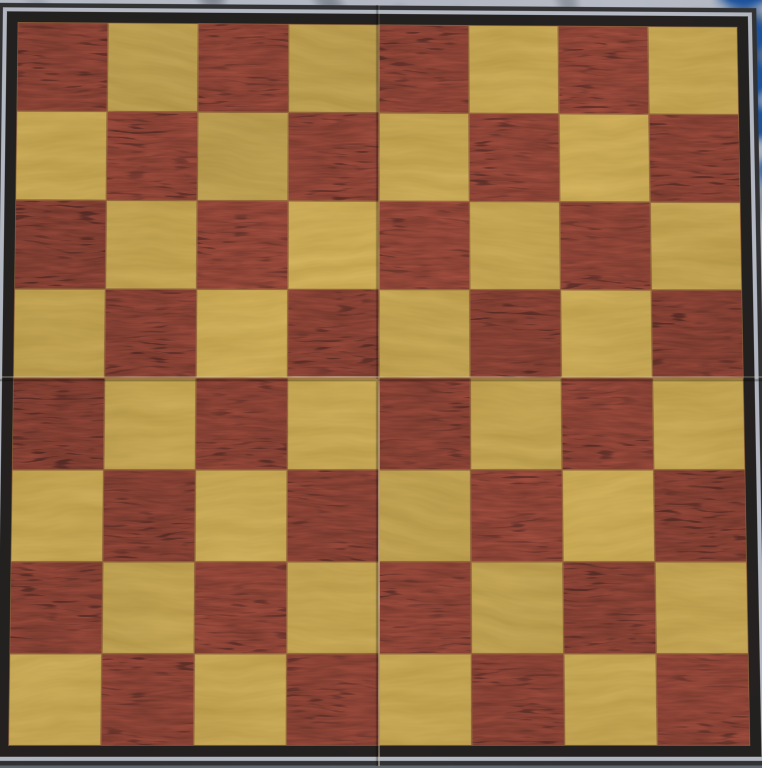
Give the GLSL for this pattern, as a Shadertoy shader.

```glsl
// A folding wooden game board: 8 x 8 checkered squares inside a black frame
// with a pale pinstripe. Four panels are mapped to square units, then each
// square gets its own wood grain from stretched gradient noise.

const vec3 MAPLE = vec3(0.76, 0.64, 0.32);
const vec3 MAHOGANY = vec3(0.52, 0.25, 0.20);
const vec3 PORE = vec3(0.27, 0.14, 0.13);
const vec3 SEAM = vec3(0.50, 0.33, 0.20);
const vec3 INK = vec3(0.14, 0.13, 0.125);
const vec3 SILVER = vec3(0.71, 0.73, 0.77);
const vec3 SLATE = vec3(0.38, 0.41, 0.45);
const vec3 BLUE = vec3(0.12, 0.33, 0.62);
const vec2 FOLD = vec2(0.4974, 0.492);

float hash(vec2 p) {
    p = fract(p * vec2(0.1031, 0.1137));
    p += dot(p, p.yx + 33.33);
    return fract((p.x + p.y) * p.x * 17.0);
}

float cornerSlope(vec2 corner, vec2 offset) {
    float angle = 6.2832 * hash(corner);
    return dot(vec2(cos(angle), sin(angle)), offset);
}

float gradientNoise(vec2 p) {
    vec2 i = floor(p), f = p - i;
    vec2 u = f * f * f * (f * (f * 6.0 - 15.0) + 10.0);
    vec2 e = vec2(1.0, 0.0);
    float low = mix(cornerSlope(i, f), cornerSlope(i + e, f - e), u.x);
    float high = mix(cornerSlope(i + e.yx, f - e.yx),
                     cornerSlope(i + 1.0, f - 1.0), u.x);
    return mix(low, high, u.y);
}

// Canvas position (y down) to squares, 0..8 across the playing field
vec2 boardSpace(vec2 p) {
    vec2 start = vec2(mix(0.0236, 0.0105, p.y), mix(0.0286, 0.0352, p.x));
    vec2 end = vec2(mix(0.967, 0.985, p.y), 0.971);
    vec2 nearSide = (p - start) / (FOLD - start);
    vec2 farSide = 1.0 + (p - FOLD) / (end - FOLD);
    return 4.0 * mix(nearSide, farSide, step(FOLD, p));
}

vec3 darkWood(vec2 q) {
    q.y += 0.04 * gradientNoise(q * vec2(1.5, 2.0));
    float grain = gradientNoise(q * vec2(2.0, 17.0))
                + 0.6 * gradientNoise(q * vec2(5.0, 43.0));
    float patches = smoothstep(-0.35, 0.35, gradientNoise(q * vec2(1.3, 3.0)));
    float pores = smoothstep(0.08, 0.45, gradientNoise(q * vec2(4.0, 29.0) + 7.0));
    vec3 wood = MAHOGANY * (1.03 + 0.17 * grain);
    return mix(wood, PORE, 0.65 * pores * patches);
}

vec3 lightWood(vec2 q, float tilt) {
    q.y += tilt * q.x + 0.08 * gradientNoise(q * 1.7);
    float bands = gradientNoise(q * vec2(0.9, 8.0));
    float fibre = gradientNoise(q * vec2(4.0, 30.0));
    return MAPLE * (1.0 + vec3(0.07, 0.08, 0.15) * bands + 0.025 * fibre);
}

vec3 squares(vec2 b, float soft) {
    vec2 cell = clamp(floor(b), 0.0, 7.0);
    vec2 toEdge = abs(b - floor(b + 0.5));
    vec2 flip = (1.0 - 2.0 * mod(cell, 2.0)) * smoothstep(0.0, soft, toEdge);
    float darkness = 0.5 + 0.5 * flip.x * flip.y;
    float seed = hash(cell + 11.0);
    vec2 q = b + 19.0 * vec2(seed, hash(cell + 47.0));
    vec3 wood = mix(lightWood(q, 0.35 * (seed - 0.5)), darkWood(q), darkness);
    float seam = 1.0 - smoothstep(0.0, 1.5 * soft, min(toEdge.x, toEdge.y));
    return mix(wood * (0.96 + 0.08 * seed), SEAM, 0.45 * seam);
}

vec3 tabletop(vec2 p) {
    float stain = smoothstep(0.05, 0.3, gradientNoise(p * vec2(13.0, 9.0) + 3.0));
    float corner = smoothstep(0.93, 0.96, p.x) * (1.0 - smoothstep(0.2, 0.28, p.y));
    vec3 base = mix(SILVER, SLATE, max(0.7 * stain, smoothstep(0.3, 0.9, p.y)));
    return mix(base, BLUE, corner * smoothstep(-0.25, 0.1, gradientNoise(p * 17.0)));
}

// Layers of the rim by distance outside the playing field
vec3 rim(vec3 field, vec3 outside, float d, float soft) {
    vec3 col = mix(field, INK, smoothstep(-soft, soft, d));
    col = mix(col, SILVER, smoothstep(-soft, soft, d - 0.12));
    col = mix(col, mix(INK, SLATE, 0.25), smoothstep(-soft, soft, d - 0.165));
    return mix(col, outside, smoothstep(-soft, soft, d - 0.215));
}

// Creases with a pale worn edge, a shadow beside it and chipped spots
vec3 creases(vec3 col, vec2 b, float soft) {
    vec2 d = b - 4.0;
    vec2 shadow = 1.0 - smoothstep(0.0, 2.0 * soft, abs(d - vec2(-0.02, 0.025)));
    vec2 glint = 1.0 - smoothstep(0.0, 1.3 * soft, abs(d + vec2(0.0, 0.01)));
    vec2 wear = vec2(gradientNoise(vec2(b.y * 3.0, 5.3)),
                     gradientNoise(vec2(b.x * 3.0, 8.7)));
    col *= 1.0 - 0.3 * max(shadow.x, shadow.y);
    float lowerHalf = smoothstep(3.8, 4.6, b.y);
    float chips = smoothstep(2.9, 3.1, b.x) * (1.0 - smoothstep(3.9, 4.1, b.x));
    float pale = glint.x * (0.1 + 0.5 * lowerHalf + 0.3 * wear.x);
    pale = max(pale, glint.y * (0.4 + 0.35 * chips + 0.4 * wear.y));
    return mix(col, vec3(0.82, 0.77, 0.66), clamp(pale, 0.0, 1.0));
}

void mainImage(out vec4 fragColor, in vec2 fragCoord) {
    vec2 p = fragCoord / iResolution.xy;
    p.y = 1.0 - p.y;
    vec2 b = boardSpace(p);
    float soft = max(0.012, 8.5 / min(iResolution.x, iResolution.y));
    vec2 beyond = abs(b - 4.0) - 4.0;
    float d = max(beyond.x, beyond.y);
    vec3 col = rim(squares(b, soft), tabletop(p), d, 0.7 * soft);
    if (d < 0.215) col = creases(col, b, soft);
    // Uneven room light with a soft sheen above the centre
    float sheen = exp(-9.0 * dot(p - vec2(0.55, 0.4), p - vec2(0.55, 0.4)));
    col *= 0.98 + 0.05 * sheen + 0.04 * gradientNoise(p * 3.0);
    fragColor = vec4(clamp(col, 0.0, 1.0), 1.0);
}
```
